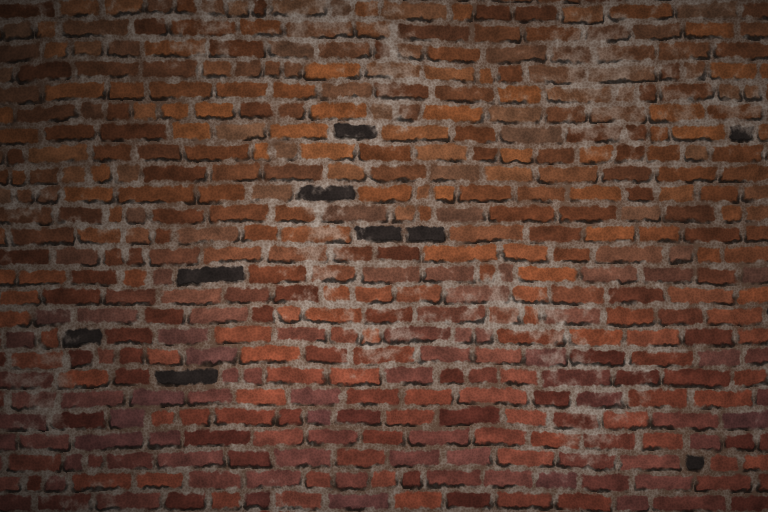
Reproduce this texture procedurally as a WebGL 2 fragment shader.

```glsl
#version 300 es
precision highp float;
// Old, dimly lit brick wall: wavy courses of uneven bricks in rough mortar.
// Each course jitters its joints and halves some bricks; a rounded box distance
// shapes each face, while layered sines and cellular noise add the wear.
uniform vec2 u_resolution;
out vec4 outColor;

#define COURSES 25.0        // brick rows over the canvas height
#define BRICK_LENGTH 2.75   // mean joint spacing, in course heights
#define JOINT 0.115         // half mortar width, in course heights
#define HALF_BRICKS 0.17    // share of bricks split in two
#define CHARRED 0.035       // share of blackened bricks
#define ROUGHNESS 0.075     // raggedness of brick edges
#define SMEAR 0.62          // strength of mortar smeared over faces

float hash(vec2 p) {
  vec3 h = fract(p.xyx * 0.1031);
  h += dot(h, h.yzx + 33.33);
  return fract((h.x + h.y) * h.z);
}

// Layered, rotated sines, about -1 to 1
float waves(vec2 p) {
  float sum = 0.0, amplitude = 0.5;
  for (int i = 0; i < 5; i++) {
    p = mat2(0.8, -0.6, 0.6, 0.8) * p * 1.7 + 1.3;
    sum += amplitude * sin(p.x + 1.5 * sin(p.y));
    amplitude *= 0.6;
  }
  return sum;
}

// Cellular noise: distance to the nearest scattered point
float cells(vec2 p) {
  vec2 cell = floor(p), f = p - cell;
  float nearest = 2.0;
  for (int y = -1; y <= 1; y++)
    for (int x = -1; x <= 1; x++) {
      vec2 o = vec2(x, y), id = cell + o;
      vec2 point = vec2(hash(id), hash(id + 57.3));
      nearest = min(nearest, length(o + point - f));
    }
  return nearest;
}

float jointAt(float i, float row) {
  return i + 0.42 * (hash(vec2(i, row) + 11.0) - 0.5);
}

// Signed distance to the brick around g; also yields its id and local position
float brick(vec2 g, out vec2 id, out vec2 local) {
  float row = floor(g.y);
  float x = g.x / BRICK_LENGTH + 0.5 * mod(row, 2.0) + 0.35 * hash(vec2(row, 3.0)) + 40.0;
  float i = floor(x + 0.5);
  if (x < jointAt(i, row)) i -= 1.0;
  float left = jointAt(i, row), right = jointAt(i + 1.0, row);
  id = vec2(i, row);
  if (hash(id + 71.0) < HALF_BRICKS) {
    float middle = mix(left, right, 0.4 + 0.2 * hash(id + 5.0));
    if (x < middle) right = middle;
    else { left = middle; id.x += 200.0; }
  }
  local = vec2((x - 0.5 * (left + right)) * BRICK_LENGTH, fract(g.y) - 0.5);
  vec2 size = 0.5 * vec2((right - left) * BRICK_LENGTH, 1.0) - JOINT;
  size -= 0.06 * vec2(hash(id + 23.0), hash(id + 31.0));
  local.y += 0.05 * (hash(id + 43.0) - 0.5) + 0.035 * local.x * (hash(id + 47.0) - 0.5);
  vec2 q = abs(local) - size + 0.1;
  return length(max(q, 0.0)) + min(max(q.x, q.y), 0.0) - 0.1;
}

vec3 brickColor(vec2 id, float height) {
  vec3 color = mix(vec3(0.33, 0.19, 0.125), vec3(0.54, 0.32, 0.185), hash(id + 101.0));
  color = mix(color, vec3(0.41, 0.32, 0.26), 0.65 * pow(hash(id + 131.0), 2.0));
  vec3 redder = color * vec3(1.03, 0.9, 1.12);
  color = mix(redder, color, smoothstep(0.15, 0.7, height));
  return hash(id + 151.0) < CHARRED ? vec3(0.17, 0.145, 0.135) : color;
}

void main() {
  vec2 uv = gl_FragCoord.xy / u_resolution;
  vec2 p = gl_FragCoord.xy / u_resolution.y;
  float pixel = COURSES / u_resolution.y;

  // Sagging courses and ragged edges
  vec2 g = p * COURSES;
  g.y += 0.28 * waves(p * 1.6) + 0.05 * waves(g * 0.6);
  g.x += 0.12 * waves(g * 0.5 + 9.0);
  float coarse = cells(g * 3.2), fine = cells(g * 8.0);
  float rough = waves(g * 2.3);
  vec2 id, local;
  float d = brick(g, id, local) + ROUGHNESS * (rough + 1.4 * (0.45 - coarse));
  float face = 1.0 - smoothstep(-0.04 - pixel * 0.5, 0.04 + pixel * 0.5, d);

  // Mortar smears in broad patches, heavier near the upper right
  float patchiness = waves(p * 5.0 + 2.0);
  vec2 toRepair = (uv - vec2(0.78, 0.83)) * vec2(4.0, 6.0);
  float smear = patchiness + 0.5 * rough + 0.55 * exp(-dot(toRepair, toRepair));
  face *= 1.0 - SMEAR * smoothstep(0.45, 1.15, smear);

  // Surfaces: pitted clay and gritty lime
  float stain = waves(g * 1.1 + 5.0);
  vec3 clay = brickColor(id, uv.y) * (0.92 + 0.11 * stain + 0.2 * (fine - 0.25) + 0.12 * rough);
  float grit = clamp(0.32 + 0.28 * patchiness + 0.3 * rough + 0.5 * (fine - 0.45), 0.0, 1.0);
  vec3 lime = mix(vec3(0.38, 0.29, 0.235), vec3(0.63, 0.58, 0.54), grit);
  vec3 color = mix(lime, clay, face);

  // Broken shadow lines below the bricks and at their ends
  float edge = 1.0 - smoothstep(0.02, 0.12 + pixel * 0.5, abs(d - 0.03));
  float under = smoothstep(0.3, -0.35, local.y);
  color *= 1.0 - 0.62 * edge * under * smoothstep(-0.35, 0.5, stain);

  // Uneven lamp light, fading to the left and the corners
  float light = 1.06 * mix(0.5, 1.0, smoothstep(-0.05, 0.42, uv.x));
  light *= 1.0 - 0.26 * smoothstep(0.7, 1.05, uv.x);
  light *= 1.0 - 0.3 * pow(abs(uv.y * 2.0 - 1.0), 2.5);
  light *= 1.0 + 0.08 * waves(p * 2.2 + 4.0);
  outColor = vec4(color * light, 1.0);
}
```
